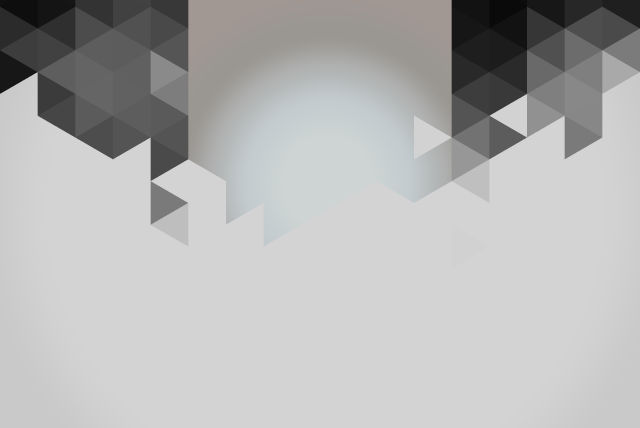
A Shadertoy shader for this background:

```glsl
// Grey triangle mosaic hanging from the top corners of pale paper, around a
// hazy round glow. Each strip of a triangular grid has a last filled row and
// a quadratic tone ramp; a few accent facets break the ramps.

const float STRIPS = 17.0;         // grid strips across the canvas
const float ROW_STEP = 0.05095;    // half a triangle side, in canvas heights
const float GRID_TOP = 0.0156;     // first grid vertex below the top edge
const float FACET_JITTER = 0.012;  // random tone variation per facet
const int SAMPLES = 3;             // antialiasing samples per axis

const vec2 PAPER_CENTER = vec2(0.012, 0.51);
const vec2 GLOW_CENTER = vec2(0.018, 0.574);
const vec3 PAPER = vec3(0.826);
const vec3 PAPER_RIM = vec3(0.787);
const vec3 GLOW_CORE = vec3(0.805, 0.832, 0.828);
const vec3 GLOW_BLUE = vec3(0.765, 0.798, 0.812);
const vec3 GLOW_HAZE = vec3(0.695, 0.702, 0.70);
const vec3 GLOW_DUSK = vec3(0.605, 0.592, 0.575);
const vec3 GLOW_OUTER = vec3(0.63, 0.592, 0.575);

// Last filled row in each strip; strips 5 to 11 hold the glow.
const int LAST_ROW[17] = int[17](3, 5, 6, 6, 7, 7, 9, 10, 9, 8, 8, 8, 8, 6, 5, 6, 3);

// Tone ramp down each grey strip: start, slope, curvature.
const vec3 RAMP[10] = vec3[10](
    vec3(0.06, 0.16, -0.05),   vec3(0.08, 0.12, -0.016),
    vec3(0.20, 0.11, -0.0155), vec3(0.26, 0.07, -0.0098),
    vec3(0.22, 0.07, -0.0085), vec3(0.07, 0.0, 0.0105),
    vec3(0.04, 0.03, 0.004),   vec3(0.09, 0.125, -0.006),
    vec3(0.15, 0.175, -0.02),  vec3(0.12, 0.17, 0.004));

// Accent facets: strip, row, tone.
const int ACCENTS = 11;
const vec3 ACCENT[ACCENTS] = vec3[ACCENTS](
    vec3(0, 2, 0.24), vec3(0, 3, 0.09), vec3(1, 3, 0.37), vec3(1, 4, 0.23),
    vec3(4, 3, 0.54), vec3(4, 4, 0.49), vec3(4, 9, 0.48), vec3(4, 10, 0.745),
    vec3(11, 6, 0.825), vec3(12, 11, 0.82), vec3(13, 5, 0.825));

float hash(vec2 p) {
    return fract(sin(dot(p, vec2(127.1, 311.7))) * 43758.5453);
}

// Strip and row of the triangle that contains uv.
vec2 facetAt(vec2 uv) {
    float x = uv.x * STRIPS;
    float y = (1.0 - uv.y - GRID_TOP) / ROW_STEP;
    float strip = clamp(floor(x), 0.0, STRIPS - 1.0);
    float row = floor(y);
    float across = x - strip;
    float slant = mod(strip + row, 2.0) > 0.5 ? 1.0 - across : across;
    return vec2(strip, row + step(slant, y - row));
}

vec3 paperColor(vec2 p) {
    float r = length(p - PAPER_CENTER);
    return mix(PAPER, PAPER_RIM, smoothstep(0.64, 0.82, r));
}

vec3 glowColor(vec2 p) {
    float r = length(p - GLOW_CENTER);
    vec3 color = mix(GLOW_CORE, GLOW_BLUE, smoothstep(0.09, 0.20, r));
    color = mix(color, GLOW_HAZE, smoothstep(0.18, 0.275, r));
    color = mix(color, GLOW_DUSK, smoothstep(0.255, 0.345, r));
    return mix(color, GLOW_OUTER, smoothstep(0.37, 0.44, r));
}

vec3 sceneColor(vec2 uv, float aspect) {
    vec2 p = vec2((uv.x - 0.5) * aspect, uv.y);
    vec2 facet = facetAt(uv);
    int strip = int(facet.x);
    bool inGlow = strip > 4 && strip < 12;
    vec3 color = paperColor(p);

    // Filled part of the strip: the glow or a ramped grey
    if (int(facet.y) <= LAST_ROW[strip]) {
        if (inGlow) {
            color = glowColor(p);
        } else {
            vec3 ramp = RAMP[strip < 5 ? strip : strip - 7];
            float row = max(facet.y, 0.0);
            float tone = ramp.x + row * (ramp.y + row * ramp.z);
            color = vec3(tone + FACET_JITTER * (hash(facet) - 0.5));
        }
    }

    // Accent facets
    for (int i = 0; i < ACCENTS; i++) {
        if (distance(facet, ACCENT[i].xy) < 0.5) color = vec3(ACCENT[i].z);
    }
    return color;
}

void mainImage(out vec4 fragColor, in vec2 fragCoord) {
    float aspect = iResolution.x / iResolution.y;
    vec3 sum = vec3(0.0);
    for (int i = 0; i < SAMPLES * SAMPLES; i++) {
        vec2 cell = vec2(i % SAMPLES, i / SAMPLES);
        vec2 offset = (cell + 0.5) / float(SAMPLES) - 0.5;
        sum += sceneColor((fragCoord + offset) / iResolution.xy, aspect);
    }
    fragColor = vec4(sum / float(SAMPLES * SAMPLES), 1.0);
}
```
